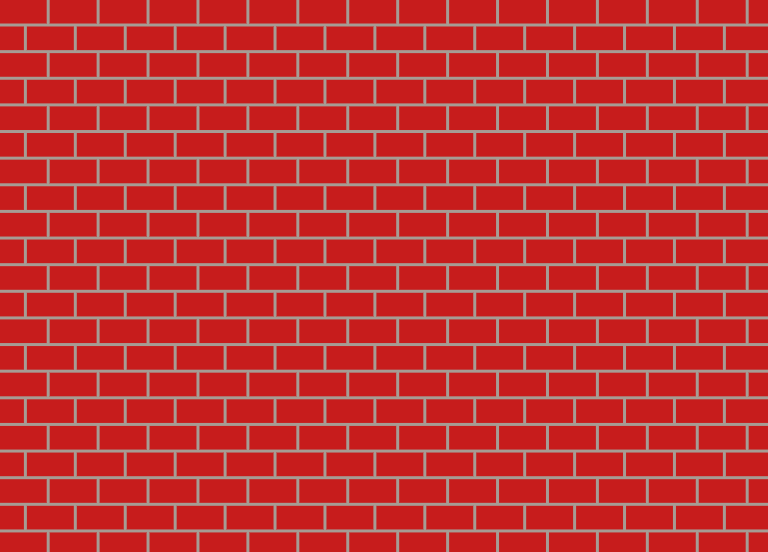
Write a WebGL 1 fragment shader that draws this pattern.

```glsl
precision highp float;

uniform vec2 u_resolution;

// Lengths are fractions of the canvas height.
const vec2 BRICK_PITCH = vec2(0.09045, 0.04824);
const float JOINT_WIDTH = 0.00543;
const float FIRST_BED = 0.0453;
const float EVEN_START = 0.0460;
const float ODD_START = 0.0873;

const vec3 BRICK_RED = vec3(0.78, 0.11, 0.11);
const vec3 MORTAR_GREY = vec3(0.65, 0.61, 0.58);

// Distance to the nearest of evenly spaced lines, one of them at zero.
float repeatedLineDistance(float x, float pitch) {
  return abs(fract(x / pitch + 0.5) - 0.5) * pitch;
}

// Share of a pixel covered by a line of the given width.
float lineCoverage(float distanceToLine, float width, float pixel) {
  return clamp((0.5 * width - distanceToLine) / pixel + 0.5, 0.0, 1.0);
}

// Mortar amount for a wall measured from its top left corner.
float mortarMask(vec2 p, vec2 pitch, float width, float pixel) {
  float fromBed = p.y - FIRST_BED;
  float course = floor(fromBed / pitch.y);
  float start = mix(EVEN_START, ODD_START, mod(course, 2.0));

  float bed = lineCoverage(repeatedLineDistance(fromBed, pitch.y), width, pixel);
  float upright = lineCoverage(repeatedLineDistance(p.x - start, pitch.x), width, pixel);
  return max(bed, upright);
}

void main() {
  float pixel = 1.0 / u_resolution.y;
  vec2 p = gl_FragCoord.xy * pixel;
  p.y = 1.0 - p.y;

  float mortar = mortarMask(p, BRICK_PITCH, JOINT_WIDTH, pixel);
  gl_FragColor = vec4(mix(BRICK_RED, MORTAR_GREY, mortar), 1.0);
}
```
